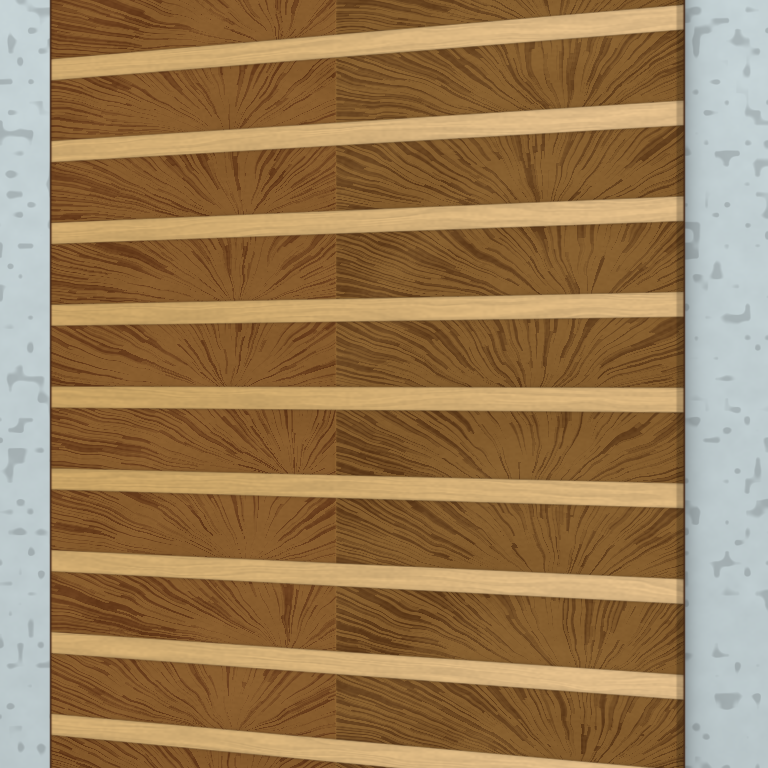
This texture is drawn by a WebGL 2 fragment shader. Its source:

```glsl
#version 300 es
precision highp float;
// End-grain cutting board: dark oak blocks parted by nine fanned pale strips, on a pale table.

#define BOARD_LEFT 0.065
#define BOARD_RIGHT 0.892
#define SEAM_X 0.4375
#define PITCH_LEFT 0.1065
#define PITCH_RIGHT 0.1247
#define STRIP_HALF 0.13
#define RING_DENSITY 125.0
#define RAY_WIDTH 0.0006
#define RAY_STRENGTH 0.50
#define WEAR 0.14

uniform vec2 u_resolution;
out vec4 outColor;

const vec3 OAK_DARK = vec3(0.32, 0.18, 0.07);
const vec3 OAK_LIGHT = vec3(0.44, 0.29, 0.15);
const vec3 OAK_RAY = vec3(0.66, 0.49, 0.25);
const vec3 STRIP_GOLD = vec3(0.76, 0.61, 0.36);
const vec3 STRIP_CREAM = vec3(0.87, 0.73, 0.53);
const vec3 TABLE = vec3(0.76, 0.81, 0.82);
const vec3 EDGE = vec3(0.25, 0.14, 0.08);

float hash(vec2 p) {
  return fract(sin(dot(p, vec2(127.1, 311.7))) * 43758.5453);
}

float noise(vec2 p) {
  vec2 i = floor(p), f = fract(p);
  f = f * f * (3.0 - 2.0 * f);
  return mix(mix(hash(i), hash(i + vec2(1, 0)), f.x),
             mix(hash(i + vec2(0, 1)), hash(i + vec2(1, 1)), f.x), f.y);
}

float fbm(vec2 p) {
  float sum = 0.0, amp = 0.5;
  for (int i = 0; i < 4; i++) {
    sum += amp * noise(p);
    p = p * 2.03 + 7.3;
    amp *= 0.5;
  }
  return sum;
}

// Broken, thin medullary rays fanning out from the pith
float rays(vec2 polar, float seed, float px) {
  float light = 0.0;
  for (int i = 0; i < 4; i++) {
    float layer = float(i), count = 16.0 + 9.0 * layer;
    float turn = polar.x * count + 0.25 * noise(polar * vec2(3, 30) + layer);
    float cell = floor(turn);
    float rnd = hash(vec2(cell, seed + layer * 5.7));
    float segment = floor(polar.y * 14.0 + rnd * 9.0);
    float on = hash(vec2(cell + segment * 17.0, seed + layer));
    float offset = abs(fract(turn) - 0.3 - 0.4 * rnd) / count * polar.y;
    float line = 1.0 - smoothstep(RAY_WIDTH, RAY_WIDTH + px, offset);
    light += line * smoothstep(0.25, 1.0, on);
  }
  return min(light, 1.0);
}

// One end-grain block; "row" counts strip pitches from the middle strip
vec3 oak(vec2 p, float row, float pitch, float px) {
  float block = floor(row), side = step(SEAM_X, p.x);
  float seed = block * 3.1 + side * 41.0;
  float jitter = hash(vec2(seed, 2.0)) - 0.5;
  vec2 pith = vec2(mix(0.33, 0.74, side) + 0.09 * jitter, -0.055 - 0.025 * side);
  vec2 q = vec2((p.x - pith.x) * 0.55, (fract(row) - 0.5) * pitch - pith.y);
  q += 0.025 * (vec2(fbm(p * 9.0 + seed), fbm(p * 9.0 + seed + 31.0)) - 0.47);
  vec2 polar = vec2(atan(q.x, q.y), length(q));

  float bands = noise(vec2(polar.y * 38.0 + seed, polar.x));
  float rings = 0.5 + 0.5 * sin(polar.y * RING_DENSITY * 6.2832 + 2.0 * bands);
  float pores = noise(vec2(polar.x * 70.0, polar.y * RING_DENSITY * 2.0));
  float tone = 0.10 + 0.55 * bands + 0.35 * fbm(p * 6.0 + seed);
  tone += 0.12 * side * smoothstep(0.3, 1.0, p.y) - 0.14 * rings * pores;
  tone += 0.28 * (noise(p * vec2(260, 330)) - 0.5);

  vec3 color = mix(OAK_DARK, OAK_LIGHT, clamp(tone, 0.0, 1.1));
  color *= mix(vec3(1.03, 0.96, 0.92), vec3(1.0, 1.03, 1.0), side);
  color = mix(color, OAK_RAY, RAY_STRENGTH * rays(polar, seed, px));
  float seam = 1.0 - smoothstep(0.0005, 0.0005 + 1.5 * px, abs(p.x - SEAM_X));
  return mix(color, OAK_RAY, 0.18 * seam);
}

// Pale strip with long, wavering grain
vec3 strip(vec2 p, float row) {
  float id = floor(row + 0.5), across = row - id;
  float wave = fbm(vec2(p.x * 5.0, across * 3.0 + id * 9.0));
  float grain = noise(vec2(p.x * 12.0 + id, across * 50.0 + wave * 16.0));
  float fleck = noise(vec2(p.x * 190.0, p.y * 340.0));
  float cream = 0.15 + 0.55 * smoothstep(0.1, 0.9, p.x) + 0.09 * abs(id);
  cream += 0.18 * (hash(vec2(id, 8.0)) - 0.5);
  vec3 color = mix(STRIP_GOLD, STRIP_CREAM, clamp(cream, 0.0, 1.0));
  return color * (1.0 + WEAR * (0.7 * grain + 0.3 * fleck - 0.5));
}

vec3 table(vec2 p) {
  vec3 color = TABLE * (0.96 + 0.06 * p.y + 0.05 * (fbm(p * 45.0) - 0.5));
  color *= 1.0 - 0.14 * smoothstep(0.74, 0.9, noise(p * 75.0));
  float shade = exp(-max(p.x - BOARD_RIGHT, 0.0) * 80.0) * step(SEAM_X, p.x);
  return color * (1.0 - 0.25 * shade);
}

void main() {
  vec2 p = gl_FragCoord.xy / u_resolution;
  float px = 1.0 / min(u_resolution.x, u_resolution.y);
  // Strips fan apart toward the right
  float t = (p.x - BOARD_LEFT) / (BOARD_RIGHT - BOARD_LEFT);
  float pitch = mix(PITCH_LEFT, PITCH_RIGHT, t);
  float row = (p.y - mix(0.483, 0.479, t)) / pitch;
  float edge = (abs(row - floor(row + 0.5)) - STRIP_HALF) * pitch;

  vec3 color = mix(strip(p, row), oak(p, row, pitch, px), smoothstep(-px, px, edge));
  color *= 1.0 - 0.18 * exp(-abs(edge) * 700.0);
  // Rounded right side and dark rims
  float inside = min(p.x - BOARD_LEFT, BOARD_RIGHT - p.x);
  color *= 1.0 - 0.2 * smoothstep(BOARD_RIGHT - 0.013, BOARD_RIGHT - 0.009, p.x);
  color = mix(EDGE, color, smoothstep(0.0, 0.004, inside));
  color = mix(table(p), color, smoothstep(-px, px, inside));
  outColor = vec4(color, 1.0);
}
```
